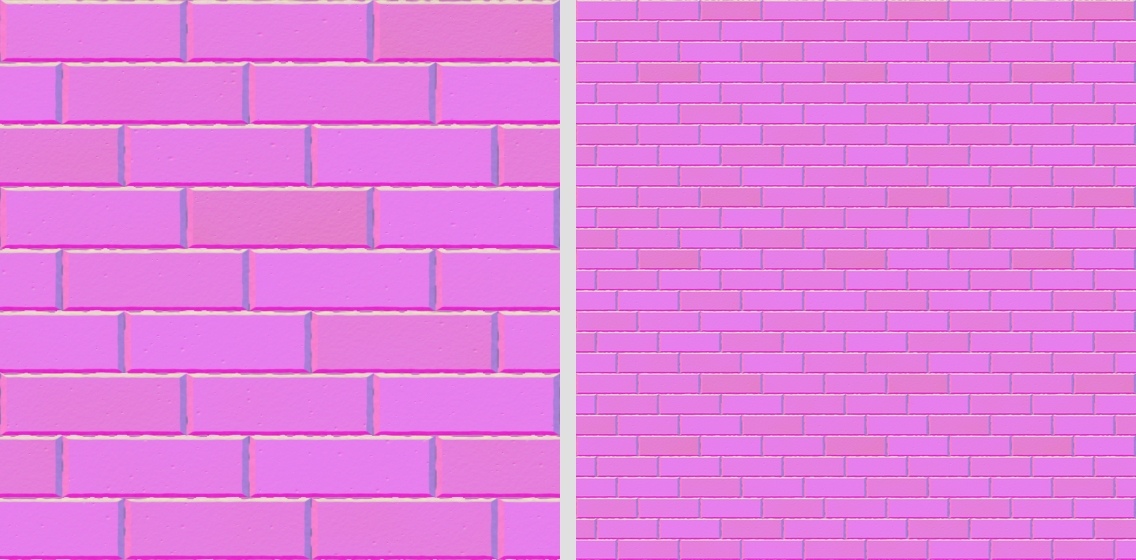
Left: one tile. Right: repeated 3 by 3.
Give the GLSL for this texture map, as a WebGL 2 fragment shader.

```glsl
#version 300 es
precision highp float;
// Bevelled bricks, 3 across and 9 down, each row shifted by a third of a brick.
// Every bevel takes a colour from the way it faces; wrapping noise adds
// grain, pits and chipped joints, and a hash tints each brick.
uniform vec2 u_resolution;
out vec4 outColor;

float hash(vec2 p) {
    return fract(sin(dot(p, vec2(127.1, 311.7))) * 43758.5);
}

// Value noise over the unit square that wraps after a whole number of cells.
float noise(vec2 uv, vec2 cells) {
    vec2 p = uv * cells;
    vec2 i = floor(p);
    vec2 f = p - i;
    f = f * f * (3.0 - 2.0 * f);
    vec2 a = mod(i, cells);
    vec2 b = mod(i + 1.0, cells);
    return mix(mix(hash(a), hash(vec2(b.x, a.y)), f.x),
               mix(hash(vec2(a.x, b.y)), hash(b), f.x), f.y);
}

// Surface height of the fine plaster grain.
float grainHeight(vec2 uv) {
    return noise(uv, vec2(150.0, 190.0)) + 0.6 * noise(uv, vec2(310.0, 340.0));
}

// Slope inside small round pits, at most one per cell.
vec2 pitSlope(vec2 uv, float cells, float chance) {
    vec2 id = mod(floor(uv * cells), cells);
    vec2 center = 0.3 + 0.4 * vec2(hash(id + 17.3), hash(id + 41.9));
    vec2 d = (fract(uv * cells) - center) / mix(0.05, 0.12, hash(id + 63.1));
    d.x *= mix(0.6, 1.2, hash(id + 85.7));
    return d * exp(-dot(d, d)) * step(hash(id + 5.5), chance);
}

void main() {
    vec2 uv = gl_FragCoord.xy / u_resolution;
    float px = 1.0 / min(u_resolution.x, u_resolution.y);

    // Brick layout, rows counted from the top
    float row = floor((1.0 - uv.y) * 9.0);
    vec2 p = vec2(uv.x * 3.0 - row / 3.0, uv.y * 9.0);
    vec2 id = vec2(mod(floor(p.x), 3.0), mod(row, 9.0));
    vec2 local = fract(p);

    // Signed distance to the nearest joint, slightly uneven
    vec2 joint = (fract(p + 0.5) - 0.5) / vec2(3.0, 9.0);
    float rough = noise(uv, vec2(110.0)) - 0.5;
    joint += vec2(0.0009, 0.0007) * rough;
    vec2 width = vec2(0.0118, 0.0074) * (1.0 + 0.12 * (noise(uv, vec2(64.0)) - 0.5));
    vec2 q = abs(joint) / width;

    // Face tint: one shade per brick, pinker toward the lower right
    float tone = hash(id + 3.7);
    float pink = tone * tone;
    float drift = (local.x - local.y) * 0.35 + noise(uv, vec2(9.0, 14.0)) - 0.5;
    pink = clamp(pink + drift * (0.1 + 0.35 * pink), 0.0, 1.0);
    vec3 color = mix(vec3(0.905, 0.495, 0.935), vec3(0.895, 0.495, 0.80), pink);

    // Grain and pits read as changes of slope
    float h = grainHeight(uv);
    vec2 slope = vec2(grainHeight(uv + vec2(0.0016, 0.0)) - h,
                      grainHeight(uv + vec2(0.0, 0.0016)) - h);
    slope *= 0.028 + 0.035 * pink;
    slope += 0.24 * pitSlope(uv, 44.0, 0.13) + 0.16 * pitSlope(uv + 0.37, 71.0, 0.09);
    color += vec3(0.7 * slope.x, -slope.y, -0.4 * abs(slope.y));

    // Side bevels: violet faces right, pink faces left
    vec3 side = mix(vec3(0.66, 0.50, 0.845), vec3(0.97, 0.50, 0.815),
                    smoothstep(-px, px, joint.x));
    float sideGap = 1.0 - smoothstep(0.0005, 0.0005 + 1.5 * px, abs(joint.x));
    side = mix(side, vec3(0.58, 0.47, 0.72),
               sideGap * smoothstep(0.4, 0.75, noise(uv, vec2(36.0, 60.0))));

    // Level bevels: cream faces up, magenta faces down
    vec3 cream = mix(vec3(0.90, 0.89, 0.75), vec3(0.89, 0.81, 0.81),
                     smoothstep(0.35, 0.95, q.y + 0.5 * rough));
    vec3 magenta = mix(vec3(0.86, 0.12, 0.74), vec3(0.91, 0.15, 0.81),
                       smoothstep(0.0, 0.4, q.y));
    vec3 level = mix(cream, magenta, smoothstep(-px, px, joint.y));

    // Ragged chips along the seams between rows
    float seam = 1.0 - smoothstep(0.0006, 0.0006 + 1.5 * px, abs(joint.y + 0.0006));
    float chip = noise(uv, vec2(85.0, 90.0));
    level = mix(level, vec3(0.80, 0.48, 0.76), seam * smoothstep(0.45, 0.8, chip));
    level = mix(level, vec3(0.93, 0.80, 0.86), seam * smoothstep(0.35, 0.15, chip));

    // Mitred corners, then bevels over the face
    float miter = smoothstep(-px, px, (q.x - q.y) * 0.006);
    vec3 bevel = mix(side, level, miter) + 0.025 * (h - 0.8);
    float edge = mix((1.0 - q.x) * width.x, (1.0 - q.y) * width.y, miter);
    color = mix(color, bevel, smoothstep(-px, px, edge));

    outColor = vec4(clamp(color, 0.0, 1.0), 1.0);
}
```
